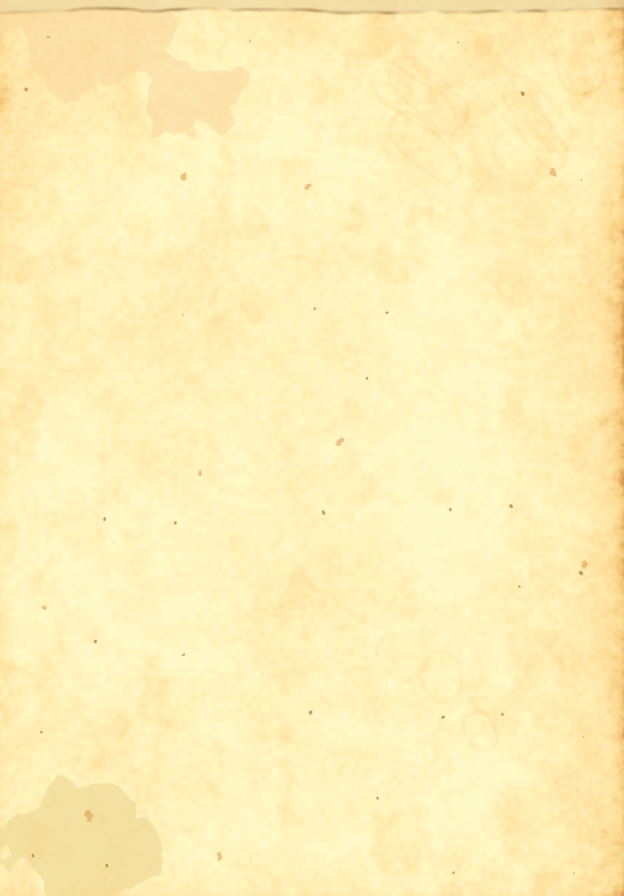
Write a WebGL 1 fragment shader that draws this texture.

```glsl
precision highp float;
uniform vec2 u_resolution;

float hash(vec2 p) {
  return fract(sin(dot(p, vec2(127.1, 311.7))) * 43758.5);
}

vec2 hash2(vec2 p) {
  return vec2(hash(p), hash(p + 37.3));
}

float noise(vec2 p) {
  vec2 i = floor(p), f = fract(p);
  f = f * f * (3.0 - 2.0 * f);
  return mix(mix(hash(i), hash(i + vec2(1.0, 0.0)), f.x),
             mix(hash(i + vec2(0.0, 1.0)), hash(i + 1.0), f.x), f.y);
}

float fbm(vec2 p) {
  float sum = 0.0, gain = 0.5;
  for (int i = 0; i < 5; i++) {
    sum += gain * noise(p);
    p = mat2(1.6, 1.2, -1.2, 1.6) * p + 5.7;
    gain *= 0.5;
  }
  return sum / 0.97;
}

float capsule(vec2 p, vec2 axis) {
  return length(p - axis * clamp(dot(p, axis) / dot(axis, axis), 0.0, 1.0));
}

// Paper colour from fresh (0) to scorched (5)
vec3 paperColor(float age) {
  vec3 c = mix(vec3(1.0, 0.975, 0.79), vec3(1.0, 0.95, 0.73), clamp(age, 0.0, 1.0));
  c = mix(c, vec3(1.0, 0.91, 0.67), clamp(age - 1.0, 0.0, 1.0));
  c = mix(c, vec3(0.99, 0.87, 0.60), clamp(age - 2.0, 0.0, 1.0));
  c = mix(c, vec3(0.96, 0.79, 0.49), clamp(age - 3.0, 0.0, 1.0));
  return mix(c, vec3(0.86, 0.62, 0.34), clamp(age - 4.0, 0.0, 1.0));
}

// Water marks: thin wobbly outlines near the upper and lower right
float waterMarks(vec2 p, float width) {
  vec2 wobble = 0.016 * (vec2(fbm(p * 22.0), fbm(p * 22.0 + 9.0)) - 0.5);
  float sum = 0.0;
  for (int i = 0; i < 9; i++) {
    float id = float(i);
    vec2 h = hash2(vec2(id, 4.0));
    float lower = step(5.5, id);
    vec2 center = vec2(width - 0.28 + 0.24 * h.x,
                       mix(0.79 + 0.15 * h.y, 0.17 + 0.12 * h.y, lower));
    float angle = 1.8 + 0.9 * hash(vec2(id, 8.0));
    vec2 axis = mix(0.06, 0.012, lower) * vec2(cos(angle), sin(angle));
    float d = capsule(p - center + wobble, axis) - 0.016 - 0.009 * h.y;
    float fade = 0.5 + 0.5 * noise(p * 25.0 + id);
    sum += fade * exp(-d * d / 0.000004) + 0.15 * smoothstep(0.004, -0.004, d);
  }
  return min(sum, 1.2);
}

// Sparse brown flecks, one candidate per cell
float flecks(vec2 p, float cells, float chance, float size) {
  vec2 id = floor(p * cells);
  vec2 h = hash2(id + cells);
  vec2 q = (fract(p * cells) - 0.25 - 0.5 * h) / cells;
  float angle = 6.28 * hash(id + 11.0);
  vec2 axis = size * h.x * vec2(cos(angle), sin(angle));
  float radius = size * (0.3 + 0.7 * h.y * h.y);
  float d = capsule(q, axis + 0.0001) - radius + size * 0.7 * (noise(p * 300.0) - 0.5);
  return step(hash(id + 23.0), chance) * smoothstep(0.001, -0.001, d);
}

// Ragged patch of lost surface spreading from a corner
float cornerPatch(vec2 p, vec2 corner, float reach) {
  float v = fbm(p * 9.0 + 3.0) - 0.27 - length((p - corner) * vec2(1.0, 2.0)) / reach;
  return smoothstep(0.0, 0.015, v);
}

void main() {
  vec2 p = gl_FragCoord.xy / u_resolution.y;
  float width = u_resolution.x / u_resolution.y;
  vec2 q = 2.0 * p / vec2(width, 1.0) - 1.0;

  // Broad yellowing, mottling and fibre grain
  float mottle = fbm(p * 6.0) - 0.5;
  float age = 0.42 + 0.75 * dot(q, q) + 0.2 * q.y;
  age += 2.6 * mottle + 1.6 * (fbm(p * 38.0 + 4.0) - 0.5);
  age += 0.9 * (noise(p * 150.0) - 0.5) + 0.7 * (noise(p * 290.0) - 0.5);
  age += 0.8 * smoothstep(0.58, 0.75, fbm(p * vec2(28.0, 20.0) + 17.0));

  // Scorched borders, strongest at the right
  float ragged = 0.5 + fbm(p * 13.0 + 31.0);
  float right = width - p.x;
  age += ragged * (1.3 * exp(-right / 0.03) + 0.9 * exp(-right / 0.008));
  age += ragged * exp(-right / 0.035) * smoothstep(0.3, 0.0, abs(p.y - 0.65));
  age += ragged * (0.9 * exp(-p.x / 0.012) + 0.9 * exp(-p.y / 0.014));
  age += 0.7 * exp(-(1.0 - p.y) / 0.04);
  age += 0.9 * waterMarks(p, width);
  vec3 color = paperColor(age);

  // Worn corners
  float topPatch = cornerPatch(p, vec2(0.06, 0.96), 0.6);
  float lowPatch = cornerPatch(p, vec2(0.07, 0.05), 0.45);
  color = mix(color, vec3(0.98, 0.85, 0.63), 0.6 * topPatch);
  color = mix(color, vec3(0.93, 0.84, 0.57), 0.6 * lowPatch);

  // Flecks and larger rust spots
  color = mix(color, vec3(0.68, 0.42, 0.18), 0.7 * flecks(p, 13.0, 0.2, 0.0022));
  color = mix(color, vec3(0.88, 0.63, 0.34), 0.6 * flecks(p, 7.0, 0.2, 0.005));

  // Torn top edge: shadowed crease with a dull strip above
  float tear = p.y - 0.988 - 0.009 * (fbm(vec2(p.x * 18.0, 2.0)) - 0.5);
  float strip = smoothstep(-0.001, 0.002, tear);
  color = mix(color, vec3(0.93, 0.85, 0.65), 0.7 * strip);
  float crease = exp(-tear * tear / 0.000004) * noise(vec2(p.x * 60.0, 7.0));
  color = mix(color, vec3(0.66, 0.52, 0.32), 0.75 * crease);

  gl_FragColor = vec4(color, 1.0);
}
```
